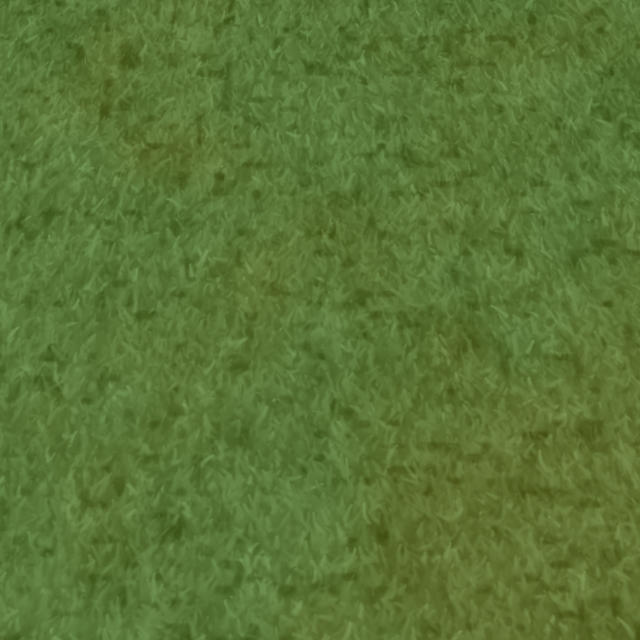
Give the GLSL for this texture, as a WebGL 2 fragment shader.

```glsl
#version 300 es
precision highp float;
// A soft, slightly receding lawn. Layers of jittered grid cells each hold one
// bent, tapered blade; the layers are blended over dark gaps, and broad noise
// shifts the turf between cool green and olive.

uniform vec2 u_resolution;
out vec4 fragColor;

vec4 hash4(vec3 seed) {
    vec4 p = fract(seed.xyzx * vec4(0.1031, 0.1030, 0.0973, 0.1099));
    p += dot(p, p.wzxy + 33.33);
    return fract((p.xxyz + p.yzzw) * p.zywx);
}

float valueNoise(vec2 p, float seed) {
    vec2 cell = floor(p);
    vec2 f = fract(p);
    f = f * f * (3.0 - 2.0 * f);
    float a = hash4(vec3(cell, seed)).x;
    float b = hash4(vec3(cell + vec2(1, 0), seed)).x;
    float c = hash4(vec3(cell + vec2(0, 1), seed)).x;
    float d = hash4(vec3(cell + vec2(1, 1), seed)).x;
    return mix(mix(a, b, f.x), mix(c, d, f.x), f.y);
}

// x: soft coverage of a blade, y: position along it from root (-1) to tip (1)
vec2 blade(vec2 p, vec4 rnd, vec4 shape) {
    float angle = (rnd.z + shape.x - 1.0) * 1.5 - 0.05;
    float s = sin(angle), c = cos(angle);
    p = vec2(c * p.x - s * p.y, s * p.x + c * p.y);
    float halfLength = mix(0.2, 0.6, shape.y);
    p.x += (shape.z - 0.5) * 0.9 * p.y * p.y;
    float along = clamp(p.y / halfLength, -1.0, 1.0);
    float width = mix(0.19, 0.3, shape.w) * (1.0 - 0.3 * along);
    float dist = length(vec2(p.x, max(abs(p.y) - halfLength, 0.0)));
    return vec2(1.0 - smoothstep(0.0, width, dist), along);
}

void main() {
    vec2 uv = gl_FragCoord.xy / u_resolution.y;
    uv.x -= 0.5 * u_resolution.x / u_resolution.y;

    // Blades shrink with distance toward the top
    float scale = 1.0 - 0.35 * uv.y;
    vec2 ground = vec2(uv.x / scale, -log(scale) / 0.35);

    // Dark, blotchy gaps between the blades
    float shade = 0.1 + 0.4 * valueNoise(ground * 55.0 + 40.0, 91.0);

    // Blades, one per cell and layer
    for (int layer = 0; layer < 8; layer++) {
        float id = float(layer);
        vec2 p = ground * 35.0 + vec2(50.0) + id * vec2(7.37, 3.61);
        vec2 cell = floor(p);
        for (int j = -1; j <= 1; j++) {
            for (int i = -1; i <= 1; i++) {
                vec2 site = cell + vec2(i, j);
                vec4 rnd = hash4(vec3(site, id + 1.0));
                vec4 shape = hash4(vec3(site, id + 31.0));
                vec2 b = blade(p - site - rnd.xy, rnd, shape);
                float tone = 0.14 + 0.95 * rnd.w + 0.06 * b.y;
                tone += 0.3 * smoothstep(0.95, 1.0, rnd.w);
                shade = mix(shade, tone, 0.72 * b.x);
            }
        }
    }

    // Light and dark areas, tufts, and small shadowed hollows
    shade += 0.20 * (valueNoise(ground * 7.0 + 20.0, 92.0) - 0.5);
    shade += 0.28 * (valueNoise(ground * 22.0 + 60.0, 96.0) - 0.5);
    float hollow = valueNoise(ground * vec2(38.0, 50.0) + 90.0, 93.0);
    shade -= 0.42 * smoothstep(0.62, 0.95, hollow) - 0.05;

    // Olive turf gathers at the lower right and in faint drifting patches
    float drift = 0.6 * valueNoise(ground * 3.0 + 10.0, 94.0)
                + 0.4 * valueNoise(ground * 8.0 + 30.0, 95.0);
    float corner = smoothstep(0.8, 0.0, length(uv - vec2(0.5, 0.0)));
    float olive = smoothstep(0.35, 1.15, drift + 0.65 * corner);

    vec3 color = mix(vec3(0.270, 0.372, 0.132), vec3(0.408, 0.540, 0.290), shade);
    color += mix(vec3(-0.002, 0.003, 0.004), vec3(0.030, -0.022, -0.032), olive);
    fragColor = vec4(clamp(color, 0.0, 1.0), 1.0);
}
```
